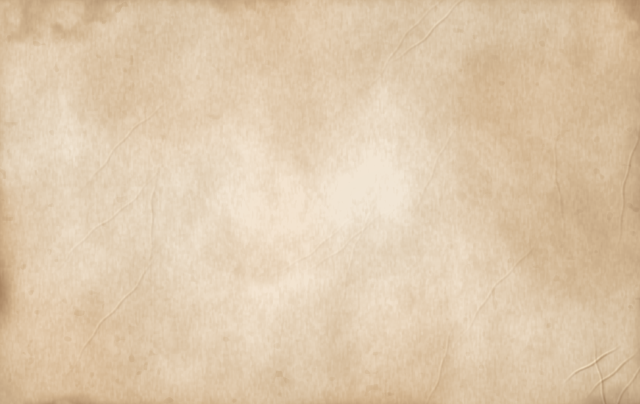
Give the GLSL for this texture, as a Shadertoy shader.

```glsl
#define PAPER_LIGHT vec3(0.925, 0.857, 0.768)
#define PAPER_DARK vec3(0.822, 0.712, 0.572)
#define STAIN_BROWN vec3(0.66, 0.53, 0.40)
#define GLOW_CENTRE vec2(0.50, 0.54)
#define MOTTLE 1.25
#define GRAIN 0.42
#define CREASES 18
#define CREASE_WIDTH 0.0027
#define CREASE_RELIEF 0.10

vec3 hash3(vec2 p) {
    vec3 q = fract(vec3(p.xyx) * vec3(0.1031, 0.1030, 0.0973));
    q += dot(q, q.yxz + 33.33);
    return fract((q.xxy + q.yzz) * q.zyx);
}

// Smooth cellular noise: random cell values blended by distance
float cells(vec2 p) {
    vec2 id = floor(p), f = fract(p);
    float total = 0.0, weight = 0.0;
    for (int y = -1; y <= 1; y++)
    for (int x = -1; x <= 1; x++) {
        vec2 g = vec2(x, y);
        vec3 h = hash3(id + g + 50.0);
        vec2 r = g + 0.2 + 0.6 * h.xy - f;
        float w = exp(-5.0 * dot(r, r));
        total += w * h.z;
        weight += w;
    }
    return total / weight;
}

float mottle(vec2 p) {
    float sum = 0.0, amp = 0.5;
    p += 0.03 * sin(p.yx * 9.0 + 1.0) + 0.012 * sin(p.yx * 31.0);
    for (int i = 0; i < 5; i++) {
        sum += amp * (cells(p * 3.0) - 0.5);
        p = mat2(0.8, 0.6, -0.6, 0.8) * p * 2.2 + 3.7;
        amp *= 0.62;
    }
    return sum;
}

float bell(float x) { return exp(-x * x); }

// x: embossed light and shadow, y: brown tint along the folds
vec2 creases(vec2 p, float aspect) {
    vec2 result = vec2(0.0);
    for (int i = 0; i < CREASES; i++) {
        float n = float(i);
        vec3 h = hash3(vec2(n, 7.0)), k = hash3(vec2(n, 31.0));
        vec2 centre = h.xy * vec2(aspect, 1.0);
        float angle = mix(0.6, 1.7, k.x);
        if (k.y > 0.8) angle = 3.1416 - angle;
        float reach = smoothstep(0.2, 0.8, distance(centre, GLOW_CENTRE * vec2(aspect, 1.0)));
        float depth = mix(0.2, 0.9, reach * h.z);

        // The first three fan out of the lower right corner
        if (i < 3) {
            centre = vec2(aspect - 0.12 + 0.05 * n, 0.10 - 0.025 * n);
            angle = 0.66 + 0.14 * n;
            depth = 1.0 - 0.25 * n;
        }
        vec2 dir = vec2(cos(angle), sin(angle)), q = p - centre;
        float along = dot(q, dir);
        float across = dot(q, vec2(-dir.y, dir.x))
            + 0.006 * sin(along * 23.0 + 6.28 * k.z)
            + 0.002 * sin(along * 79.0 + 6.28 * h.x);
        depth *= smoothstep(mix(0.10, 0.26, k.z), 0.02, abs(along));
        float side = across / CREASE_WIDTH;
        result.x += depth * (bell(side - 0.9) - bell(side + 0.9));
        result.y += depth * exp(-abs(across) / 0.008);
    }
    return result;
}

void mainImage(out vec4 fragColor, in vec2 fragCoord) {
    vec2 uv = fragCoord / iResolution.xy;
    float aspect = iResolution.x / iResolution.y;
    vec2 p = uv * vec2(aspect, 1.0);

    // Pale middle, darker rim, slightly heavier towards the lower right
    float radius = length((uv - GLOW_CENTRE) * vec2(1.25, 1.1));
    float tone = 0.10 + 0.60 * smoothstep(0.0, 0.75, radius);
    tone += 0.15 * (uv.x - uv.y) * radius + MOTTLE * mottle(p);
    tone += 0.25 * (cells(p * vec2(15.0, 2.5)) - 0.5);

    // Fibres run mostly upright
    float fibre = cells(p * vec2(210.0, 65.0)) - 0.5;
    float tooth = cells(p * 145.0 + 9.0) - 0.5;
    tone += GRAIN * (0.6 * fibre + 0.5 * tooth);

    // Foxing: rough brown patches and tiny specks away from the middle
    float patches = smoothstep(0.60, 0.95, cells(p * vec2(4.0, 7.0) + 20.0));
    tone += 1.1 * patches * cells(p * 38.0) * smoothstep(0.15, 0.6, radius);
    tone += 0.5 * smoothstep(0.88, 0.98, cells(p * 60.0 + 5.0)) * radius;

    // Worn edges with a dark spot on the left
    vec2 rim = min(p, vec2(aspect, 1.0) - p);
    float wear = exp(-rim.x / 0.018) + exp(-rim.y / 0.014);
    tone += 0.75 * wear * cells(p * 11.0 + 2.0);
    tone += 1.3 * bell(p.x / 0.03) * bell((p.y - 0.27) / 0.07);

    vec2 fold = creases(p, aspect);
    tone += 0.35 * fold.y;

    vec3 color = mix(PAPER_LIGHT, PAPER_DARK, clamp(tone, -0.25, 1.0));
    color = mix(color, STAIN_BROWN, clamp((tone - 1.0) * 0.7, 0.0, 1.0));

    // Cool and warm drifts, then the folds catch the light
    float drift = cells(p * 3.5 + 40.0) - 0.5;
    color += drift * vec3(-0.012, 0.014, 0.034);
    color += CREASE_RELIEF * fold.x * vec3(0.8, 0.95, 1.0);
    fragColor = vec4(clamp(color, 0.0, 1.0), 1.0);
}
```
